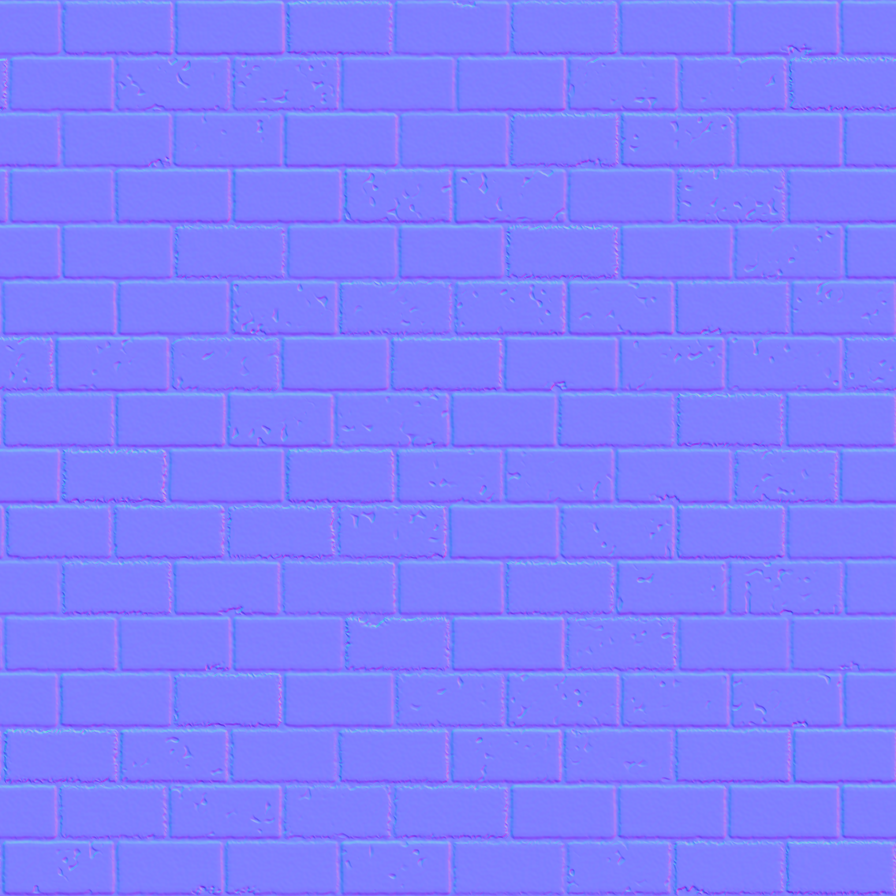
Reproduce this texture map procedurally as a Shadertoy shader.

```glsl
#define COLUMNS 8.0
#define ROWS 16.0
#define GAP 0.045        // half joint width, in brick heights
#define DEPTH 0.021      // joint depth
#define CORNER 0.05      // brick corner radius
#define JITTER 0.13      // sideways shift of the joints
#define RAGGED 0.09      // edge erosion on the roughest bricks
#define CHIP_CHANCE 0.2
#define PIT_CHANCE 0.28
#define GRAIN 0.0016
#define STEP 0.016       // slope sampling distance

vec2 hash2(vec2 p) {
    vec3 q = fract(p.xyx * vec3(0.1031, 0.1030, 0.0973));
    q += dot(q, q.yzx + 33.33);
    return fract((q.xx + q.yz) * q.zy);
}

vec2 latticeGradient(vec2 cell, float frequency) {
    float angle = 6.2832 * hash2(mod(cell, ROWS * frequency) + 17.0 * frequency).x;
    return vec2(cos(angle), sin(angle));
}

// Gradient noise that tiles over the wall for whole frequencies
float noise(vec2 p, float frequency) {
    p *= frequency;
    vec2 i = floor(p), f = p - i;
    vec2 u = f * f * f * (f * (f * 6.0 - 15.0) + 10.0);
    vec2 e = vec2(1, 0);
    float a = dot(latticeGradient(i, frequency), f);
    float b = dot(latticeGradient(i + e.xy, frequency), f - e.xy);
    float c = dot(latticeGradient(i + e.yx, frequency), f - e.yx);
    float d = dot(latticeGradient(i + e.xx, frequency), f - e.xx);
    return mix(mix(a, b, u.x), mix(c, d, u.x), u.y);
}

vec2 brickHash(vec2 id, float salt) {
    return hash2(mod(id, vec2(COLUMNS, ROWS)) + salt);
}

// Position of the upright joint to the left of a brick
float jointX(float column, float row) {
    vec2 id = vec2(column, row);
    float rowShift = 0.1 * brickHash(vec2(0, row), 71.0).x;
    return 2.0 * column + mod(row, 2.0) + rowShift + JITTER * (brickHash(id, 3.0).x - 0.5);
}

float roundedBox(vec2 p, vec2 halfSize, float radius) {
    vec2 q = abs(p) - halfSize + radius;
    return length(max(q, 0.0)) + min(max(q.x, q.y), 0.0) - radius;
}

float wallHeight(vec2 p) {
    float coarse = noise(p, 3.0), medium = noise(p, 9.0), fine = noise(p, 15.0);

    // Slightly crooked courses
    vec2 w = p + 0.02 * vec2(noise(p, 2.0), coarse) + 0.008 * vec2(fine, medium);

    // Find the brick
    float row = floor(w.y);
    float column = floor((w.x - mod(row, 2.0)) * 0.5);
    if (w.x < jointX(column, row)) column -= 1.0;
    else if (w.x > jointX(column + 1.0, row)) column += 1.0;
    vec2 id = vec2(column, row);
    float left = jointX(column, row);
    vec2 size = vec2(jointX(column + 1.0, row) - left, 1.0);
    vec2 local = w - vec2(left, row) - 0.5 * size;
    vec2 look = brickHash(id, 11.0), wear = brickHash(id, 29.0), place = brickHash(id, 47.0);

    // Depth inside the brick outline, with eroded edges
    float inside = -roundedBox(local, 0.5 * size - GAP, CORNER);
    inside -= RAGGED * (0.1 + 0.9 * look.x * look.x * look.x) * abs(medium + 0.5 * fine);

    // Broken edge, mostly along the bottom
    if (wear.x < CHIP_CHANCE) {
        float side = place.y < 0.75 ? -1.0 : 1.0;
        vec2 center = vec2((place.x - 0.5) * 1.6, side * 0.46);
        float chip = length((local - center) * vec2(0.5, 1.1)) - 0.05 - 0.07 * wear.y;
        inside = min(inside, chip + 0.09 * medium + 0.06 * fine);
    }

    // Brick face above the joint, with a soft shoulder
    float face = smoothstep(-0.04, 0.025, inside);
    float shoulder = smoothstep(-0.04, 0.09, inside);
    vec2 tilt = 0.007 * (place - 0.5);
    float h = (DEPTH * (0.75 + 0.4 * look.y) + dot(local, tilt)) * mix(face, shoulder, 0.3);

    // Pits and scuffs in patches of some bricks
    if (wear.y < PIT_CHANCE) {
        float patchMask = smoothstep(0.0, 0.3, noise(p, 2.0));
        h -= 0.014 * face * patchMask * smoothstep(0.15, 0.45, noise(p, 7.0));
    }

    // Lumpy mortar and fine grain
    h += (1.0 - face) * (0.006 * noise(p, 6.0) + 0.004 * medium);
    return h + GRAIN * (0.7 * fine + 0.6 * medium + coarse);
}

void mainImage(out vec4 fragColor, in vec2 fragCoord) {
    vec2 p = fragCoord / iResolution.xy * vec2(2.0 * COLUMNS, ROWS);
    vec2 e = vec2(STEP, 0);
    vec2 slope = vec2(wallHeight(p + e.xy) - wallHeight(p - e.xy),
                      wallHeight(p + e.yx) - wallHeight(p - e.yx)) / (2.0 * STEP);
    vec3 normal = normalize(vec3(-slope, 1.0));
    fragColor = vec4(0.5 + 0.5 * normal, 1.0);
}
```
